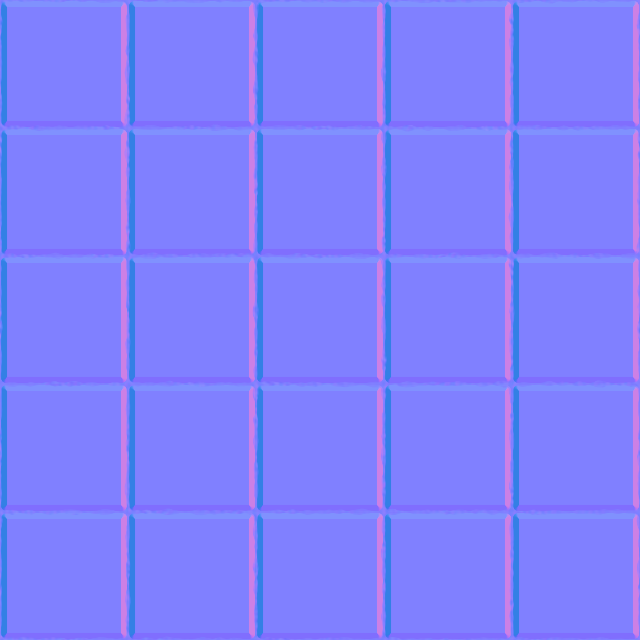
Give the GLSL for this texture map, as a Shadertoy shader.

```glsl
const float TILES = 5.0;                  // repeats across and down
const float GROUT_HALF = 0.0110;          // the lengths below are in tile units
const float BEVEL_WIDTH = 0.0445;
const float CORNER_RADIUS = 0.034;
const vec2 SLOPE = vec2(0.755, 0.142);    // bevel steepness along x and y
const float WEAR_DEPTH = 0.026;
const float WEAR_BIAS = 0.003;
const float WEAR_MIN = -0.002;
const float WEAR_MAX = 0.016;
const float LEFT_WEAR = 0.55;             // left rims are better preserved
const float WEAR_PERIOD = 40.0;           // noise cells across the canvas
const float CHIP_PERIOD = 95.0;
const float GRAIN_PERIOD = 120.0;
const float PATCH_PERIOD = 15.0;
const float CHIP_SLOPE = 0.45;
const float GRAIN_SLOPE = 0.30;
const float TAU = 6.28319;

vec2 randomGradient(vec2 corner) {
    float turn = fract(sin(dot(corner, vec2(127.1, 311.7))) * 43758.5);
    return vec2(cos(TAU * turn), sin(TAU * turn));
}

// Gradient noise that wraps after a whole number of cells
float gradientNoise(vec2 uv, float period) {
    vec2 p = uv * period;
    vec2 base = floor(p);
    vec2 f = p - base;
    vec2 blend = f * f * f * (f * (f * 6.0 - 15.0) + 10.0);
    vec4 corners;
    for (int k = 0; k < 4; k++) {
        vec2 offset = vec2(k & 1, k >> 1);
        vec2 corner = mod(base + offset, period);
        corners[k] = dot(randomGradient(corner), f - offset);
    }
    vec2 rows = mix(corners.xz, corners.yw, blend.x);
    return mix(rows.x, rows.y, blend.y);
}

// Slope of the fine grain, from forward differences
vec2 grainSlope(vec2 uv) {
    const float STEP = 0.3;
    vec2 e = vec2(STEP / GRAIN_PERIOD, 0.0);
    float centre = gradientNoise(uv, GRAIN_PERIOD);
    return vec2(gradientNoise(uv + e.xy, GRAIN_PERIOD) - centre,
                gradientNoise(uv + e.yx, GRAIN_PERIOD) - centre) / STEP;
}

// Outward direction in xy, signed distance to the rounded tile rim in z
vec3 tileRim(vec2 p, float blur) {
    vec2 q = abs(p) - (0.5 - GROUT_HALF - CORNER_RADIUS);
    float dist = length(max(q, 0.0)) + min(max(q.x, q.y), 0.0) - CORNER_RADIUS;
    float sideways = smoothstep(-blur, blur, q.x - q.y);
    vec2 facing = vec2(sideways, 1.0 - sideways);
    if (min(q.x, q.y) > 0.0) facing = normalize(q);
    return vec3(facing * sign(p), dist);
}

void mainImage(out vec4 fragColor, in vec2 fragCoord) {
    vec2 uv = fragCoord / iResolution.xy;
    vec2 p = fract(uv * TILES) - 0.5;
    float blur = 0.5 * TILES / min(iResolution.x, iResolution.y);
    vec3 rim = tileRim(p, blur);

    // Ragged rim, different on every tile
    float wear = gradientNoise(uv, WEAR_PERIOD) + 0.3 * gradientNoise(uv, CHIP_PERIOD);
    wear = clamp(WEAR_BIAS + WEAR_DEPTH * wear, WEAR_MIN, WEAR_MAX);
    wear *= mix(1.0, LEFT_WEAR, max(-rim.x, 0.0));

    // Bands from the flat face outward to the grout
    float offFace = smoothstep(-blur, blur, rim.z + BEVEL_WIDTH);
    float offBevel = smoothstep(-blur, blur, rim.z + wear);
    float offChip = smoothstep(-blur, blur, rim.z - 0.001);

    // Rough mortar appears in patches, its grain flattened across the rim
    float roughness = smoothstep(-0.25, 0.35, gradientNoise(uv, PATCH_PERIOD));
    vec2 grain = GRAIN_SLOPE * mix(0.2, 1.0, roughness) * grainSlope(uv);
    grain *= mix(vec2(0.3, 1.6), vec2(1.0), abs(rim.x));

    // Combine slopes into an encoded surface normal
    vec2 chip = rim.xy * CHIP_SLOPE * (1.0 - offChip) + grain;
    vec2 slope = offFace * mix(rim.xy, chip, offBevel);
    vec3 normal = normalize(vec3(slope * SLOPE, 1.0));
    fragColor = vec4(0.5 + 0.5 * normal, 1.0);
}
```
